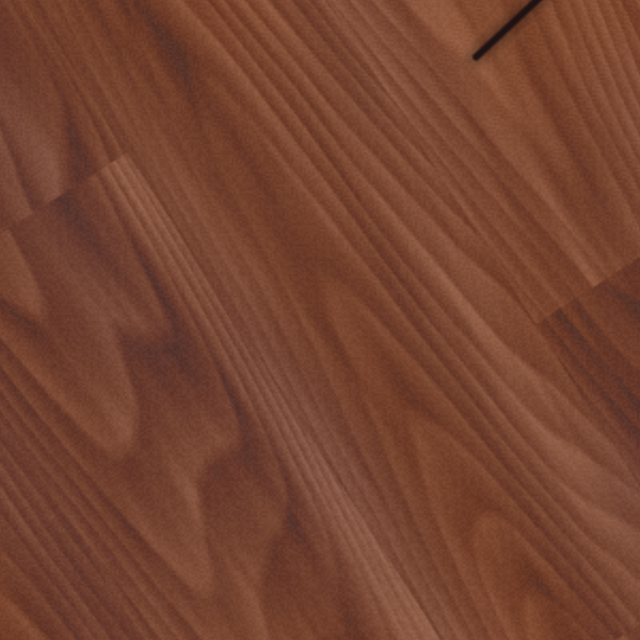
This texture is drawn by a three.js fragment shader. Its source:

```glsl
// Diagonal walnut floor boards: rows of planks with staggered end joints,
// arched growth rings, long streaks, pale sapwood edges and one open gap.
// Each board yields a scalar tone that is mapped to a ramp of browns.
varying vec2 vUv;

const vec3 DARK  = vec3(0.345, 0.20, 0.165);
const vec3 DEEP  = vec3(0.41, 0.22, 0.16);
const vec3 MID   = vec3(0.465, 0.267, 0.185);
const vec3 LIGHT = vec3(0.505, 0.305, 0.22);
const vec3 PALE  = vec3(0.58, 0.375, 0.28);
const vec3 GAP_COLOR = vec3(0.12, 0.07, 0.075);
const vec3 COOL_SHIFT = vec3(-0.030, 0.004, 0.045);

const vec2 ALONG  = vec2(0.541, -0.841);  // grain direction
const vec2 ACROSS = vec2(0.841, 0.541);
const float BOARD_WIDTH  = 0.391;
const float ROW_OFFSET   = 0.189;
const float BOARD_LENGTH = 1.535;
const float JOINT_STEP   = 1.053;         // joint shift from row to row
const float BOARD_AMOUNT = 1.0;
const float RING_COUNT   = 4.0;
const float RING_AMOUNT  = 2.1;
const float BROAD_AMOUNT = 2.4;
const float STREAK_AMOUNT = 2.4;
const float FIBER_AMOUNT = 0.9;
const float SPECKLE = 0.045;
const float SOFTNESS = 0.0015;
const vec2 GAP_START = vec2(0.744, 0.911);
const vec2 GAP_END   = vec2(0.850, 1.010);

float hash(vec2 p) {
  return fract(sin(dot(p, vec2(127.1, 311.7))) * 43758.5453);
}

float noise(vec2 p) {
  vec2 i = floor(p), f = fract(p);
  f = f * f * (3.0 - 2.0 * f);
  return mix(mix(hash(i), hash(i + vec2(1.0, 0.0)), f.x),
             mix(hash(i + vec2(0.0, 1.0)), hash(i + vec2(1.0, 1.0)), f.x), f.y);
}

// Arched growth rings: slow rise to pale wood, then a sharp dark line
float growthRings(vec2 g, float u, float direction, float seed) {
  float bend = noise(g * vec2(7.0, 1.6) + seed) - 0.5;
  float wobble = noise(g * vec2(26.0, 4.5) + seed) - 0.5;
  float center = u - 0.45 + 0.12 * bend;
  float field = g.y * direction + 5.5 * center * center + 0.7 * bend + 0.1 * wobble;
  float ring = fract(field * RING_COUNT);
  float strength = 0.4 + 0.9 * noise(g * vec2(6.0, 2.0) + seed + 31.0);
  return (ring - smoothstep(0.78, 1.0, ring) - 0.4) * strength;
}

// Lightness of the floor, about -2.5 (dark) to 2.5 (pale)
float woodTone(vec2 p) {
  vec2 g = vec2(dot(p, ACROSS), dot(p, ALONG));
  float rows = (g.x - ROW_OFFSET) / BOARD_WIDTH;
  float row = abs(floor(rows));
  float u = fract(rows);

  // Board layout
  float joint = mod(0.067 + JOINT_STEP * row, BOARD_LENGTH) - 0.6;
  float beyond = step(joint, g.y);
  float seed = 17.0 * row + 7.3 * beyond + 3.0;
  float board = sin(2.3 * row + 2.0 * beyond - 2.1);
  float direction = mod(row, 2.0) < 0.5 ? 1.0 : -1.0;

  // Grain from broad bands to fine fibers
  float drift = 0.025 * noise(g * vec2(4.0, 2.5) + seed);
  vec2 q = vec2(g.x + drift, g.y);
  float broad = noise(q * vec2(10.0, 1.1) + seed + 53.0) - 0.5;
  float streak = noise(q * vec2(19.0, 1.5) + seed) * 0.6
               + noise(q * vec2(40.0, 2.6) + seed) * 0.4 - 0.5;
  float fiber = noise(q * vec2(90.0, 7.0) + seed) - 0.5;

  // Dark heart down the middle of the middle row
  float heart = exp(-18.0 * (u - 0.42) * (u - 0.42)) * step(abs(rows - 0.5), 1.5)
              * step(0.5, row) * step(0.0, rows);

  // Sapwood on the edges that face the middle row
  float edge = abs(rows - 1.5) - 0.5;
  float reach = 0.14 + 0.12 * noise(g * vec2(3.0, 2.5) + seed);
  float sapwood = step(0.0, edge) * smoothstep(reach, reach * 0.45, edge)
                * smoothstep(-0.6, -0.2, board);
  float seam = smoothstep(0.014, 0.0, min(u, 1.0 - u));

  return BOARD_AMOUNT * board - 0.12
       + RING_AMOUNT * growthRings(g, u, direction, seed)
       + BROAD_AMOUNT * broad + STREAK_AMOUNT * streak + FIBER_AMOUNT * fiber
       + 1.2 * sapwood - 0.5 * heart - 0.4 * seam;
}

// Piecewise linear ramp, so that no tone dominates
vec3 woodColor(float tone) {
  vec3 c = mix(DARK, DEEP, clamp(tone + 2.2, 0.0, 1.0));
  c = mix(c, MID, clamp((tone + 1.2) / 1.2, 0.0, 1.0));
  c = mix(c, LIGHT, clamp(tone / 0.8, 0.0, 1.0));
  return mix(c, PALE, clamp((tone - 0.8) / 1.4, 0.0, 1.0));
}

float segmentDistance(vec2 p, vec2 a, vec2 b) {
  vec2 ab = b - a;
  return length(p - a - ab * clamp(dot(p - a, ab) / dot(ab, ab), 0.0, 1.0));
}

void main() {
  // Average nearby samples for soft board edges
  float tone = 0.0;
  for (int i = 0; i < 9; i++) {
    float k = float(i);
    vec2 offset = vec2(mod(k, 3.0), floor(k / 3.0)) - 1.0;
    tone += woodTone(vUv + offset * SOFTNESS) / 9.0;
  }
  vec3 color = woodColor(tone);

  // Shift between warm and cool browns along the grain, then fine speckle
  vec2 g = vec2(dot(vUv, ACROSS), dot(vUv, ALONG));
  color += COOL_SHIFT * (noise(g * vec2(7.0, 2.5) + 9.0) - 0.5);
  color += SPECKLE * (noise(vUv * 300.0) - 0.5);

  // Open gap
  float gap = segmentDistance(vUv, GAP_START, GAP_END);
  color *= 1.0 - 0.2 * smoothstep(0.025, 0.005, gap);
  color = mix(color, GAP_COLOR, smoothstep(0.009, 0.002, gap));

  gl_FragColor = vec4(color, 1.0);
}
```
